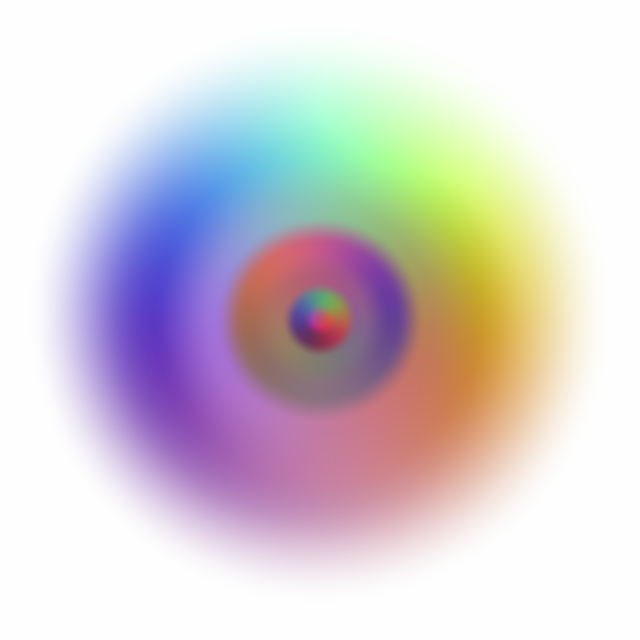
Write a WebGL 1 fragment shader that draws this background.

```glsl
precision highp float;

uniform vec2 u_resolution;

const vec3 PAPER = vec3(0.995, 0.996, 0.995);

// Each ring: mean colour, then its first and second angular harmonics
const vec3 HEART_MEAN = vec3(0.725, 0.294, 0.451);
const vec3 HEART_X = vec3(0.10, 0.04, -0.20);
const vec3 HEART_Y = vec3(-0.08, 0.12, 0.04);

const vec3 CORE_MEAN = vec3(0.475, 0.365, 0.408);
const vec3 CORE_X = vec3(0.180, 0.078, -0.141);
const vec3 CORE_Y = vec3(-0.078, 0.224, 0.086);
const vec3 CORE_X2 = vec3(0.047, -0.039, 0.020);
const vec3 CORE_Y2 = vec3(-0.031, 0.043, -0.055);

const vec3 HOLLOW_MEAN = vec3(0.592, 0.420, 0.471);
const vec3 HOLLOW_X = vec3(-0.063, -0.039, 0.082);
const vec3 HOLLOW_Y = vec3(0.094, -0.063, 0.024);

const vec3 IRIS_MEAN = vec3(0.588, 0.365, 0.486);
const vec3 IRIS_X = vec3(-0.133, -0.082, 0.129);
const vec3 IRIS_Y = vec3(0.114, -0.047, 0.024);
const vec3 IRIS_X2 = vec3(-0.063, -0.031, -0.031);
const vec3 IRIS_Y2 = vec3(-0.055, -0.024, 0.039);

const vec3 VEIL_MEAN = vec3(0.663, 0.553, 0.624);
const vec3 VEIL_X = vec3(0.047, 0.027, -0.259);
const vec3 VEIL_Y = vec3(-0.110, 0.141, 0.012);
const vec3 VEIL_X2 = vec3(0.008, -0.067, -0.024);
const vec3 VEIL_Y2 = vec3(-0.016, 0.016, -0.016);

const vec3 HALO_MEAN = vec3(0.604, 0.559, 0.580);
const vec3 HALO_X = vec3(0.212, 0.189, -0.310);
const vec3 HALO_Y = vec3(-0.129, 0.214, 0.063);
const vec3 HALO_X2 = vec3(-0.035, -0.145, -0.122);
const vec3 HALO_Y2 = vec3(0.039, 0.049, -0.059);

// Inner and outer radius of each blend, in canvas units
const vec2 HEART_EDGE = vec2(0.008, 0.028);
const vec2 CORE_EDGE = vec2(0.036, 0.060);
const vec2 HOLLOW_EDGE = vec2(0.065, 0.110);
const vec2 IRIS_EDGE = vec2(0.118, 0.165);
const vec2 VEIL_EDGE = vec2(0.160, 0.265);
const vec2 HALO_EDGE = vec2(0.240, 0.460);

const vec2 HALO_OFFSET = vec2(0.0, 0.012);
const vec2 LIGHT_DIR = vec2(0.75, 0.66);
const vec3 LIGHT_TINT = vec3(0.11, 0.12, 0.05);
const vec2 LIGHT_EDGE = vec2(0.23, 0.33);
const float POLE_RADIUS = 0.014;

vec3 ringColor(vec2 dir, vec3 mean, vec3 x1, vec3 y1, vec3 x2, vec3 y2) {
    float cos2 = dir.x * dir.x - dir.y * dir.y;
    float sin2 = 2.0 * dir.x * dir.y;
    return mean + x1 * dir.x + y1 * dir.y + x2 * cos2 + y2 * sin2;
}

float blend(vec2 edge, float radius) {
    return smoothstep(edge.x, edge.y, radius);
}

void main() {
    vec2 p = (gl_FragCoord.xy - 0.5 * u_resolution) / min(u_resolution.x, u_resolution.y);
    float radius = length(p);
    vec2 dir = p / max(radius, POLE_RADIUS);

    vec3 heart = ringColor(dir, HEART_MEAN, HEART_X, HEART_Y, vec3(0.0), vec3(0.0));
    vec3 core = ringColor(dir, CORE_MEAN, CORE_X, CORE_Y, CORE_X2, CORE_Y2);
    vec3 hollow = ringColor(dir, HOLLOW_MEAN, HOLLOW_X, HOLLOW_Y, vec3(0.0), vec3(0.0));
    vec3 iris = ringColor(dir, IRIS_MEAN, IRIS_X, IRIS_Y, IRIS_X2, IRIS_Y2);
    vec3 veil = ringColor(dir, VEIL_MEAN, VEIL_X, VEIL_Y, VEIL_X2, VEIL_Y2);
    vec3 halo = ringColor(dir, HALO_MEAN, HALO_X, HALO_Y, HALO_X2, HALO_Y2);

    // Light the upper right rim and shade the lower left
    halo += LIGHT_TINT * dot(dir, LIGHT_DIR) * blend(LIGHT_EDGE, radius);

    // Blend the rings from the centre outward
    vec3 color = mix(heart, core, blend(HEART_EDGE, radius));
    color = mix(color, hollow, blend(CORE_EDGE, radius));
    color = mix(color, iris, blend(HOLLOW_EDGE, radius));
    color = mix(color, veil, blend(IRIS_EDGE, radius));
    color = mix(color, halo, blend(VEIL_EDGE, radius));
    color = mix(color, PAPER, blend(HALO_EDGE, length(p - HALO_OFFSET)));

    gl_FragColor = vec4(clamp(color, 0.0, 1.0), 1.0);
}
```
